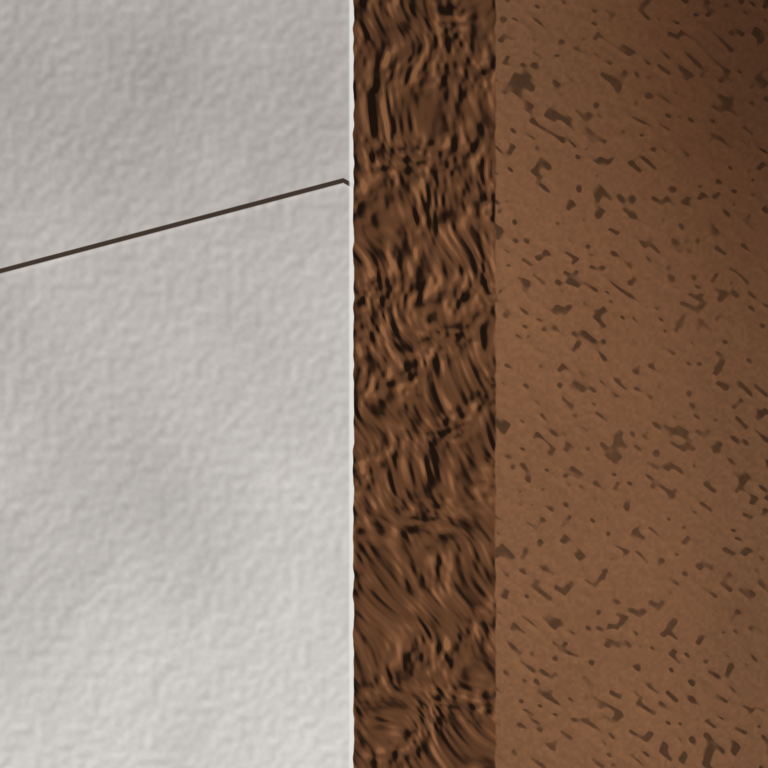
Give the GLSL for this texture, as a WebGL 1 fragment shader.

```glsl
precision highp float;
// Pale plaster with a slanted seam, beside a coarse leather strip and a smooth brown panel.

#define STRIP_LEFT 0.4605
#define STRIP_RIGHT 0.645
#define TRIM_WIDTH 0.0065
#define SEAM_START 0.647
#define SEAM_SLOPE 0.264
#define SEAM_HALF_WIDTH 0.0029
#define GRAIN_SCALE vec2(88.0, 47.0)
#define SPECK_SCALE vec2(125.0, 80.0)
#define PLASTER_GRAIN 0.060
#define LEATHER_RELIEF 1.25

uniform vec2 u_resolution;

float hash(vec2 cell) {
  vec3 v = fract(vec3(cell.xyx) * 0.1031);
  v += dot(v, v.yzx + 33.33);
  return fract((v.x + v.y) * v.z);
}

float valueNoise(vec2 p) {
  vec2 cell = floor(p);
  vec2 f = fract(p);
  f = f * f * (3.0 - 2.0 * f);
  float low = mix(hash(cell), hash(cell + vec2(1.0, 0.0)), f.x);
  float high = mix(hash(cell + vec2(0.0, 1.0)), hash(cell + vec2(1.0, 1.0)), f.x);
  return mix(low, high, f.y);
}

float fbm(vec2 p) {
  float sum = 0.0;
  float weight = 0.5;
  for (int i = 0; i < 4; i++) {
    sum += weight * valueNoise(p);
    p = mat2(1.6, 1.2, -1.2, 1.6) * p + 7.3;
    weight *= 0.5;
  }
  return sum / 0.9375;
}

// Bends the grain: leaning ridges low down, upright ones near the top.
vec2 grainSpace(vec2 p) {
  float lean = 0.75 * p.y - 0.36 * p.y * p.y;
  vec2 wobble = vec2(valueNoise(p * 17.0), valueNoise(p * 17.0 + 41.0)) - 0.5;
  return vec2(p.x + lean, p.y) + wobble * vec2(0.030, 0.045);
}

float leatherHeight(vec2 p) {
  vec2 g = grainSpace(p);
  float ridges = valueNoise(g * GRAIN_SCALE + 3.0);
  float pores = valueNoise(g * GRAIN_SCALE * 1.9 + 19.0);
  return 0.7 * ridges + 0.3 * pores;
}

vec3 plaster(vec2 p) {
  float clouds = fbm(p * vec2(5.0, 3.4) + 2.0) - 0.5;
  float lift = smoothstep(0.0, 1.0, 0.85 - 0.8 * p.y + 0.35 * p.x);
  vec3 color = mix(vec3(0.69, 0.67, 0.65), vec3(0.785, 0.77, 0.75), lift);
  color += 0.13 * clouds;
  color -= 0.035 * exp(-dot((p - vec2(0.2, 0.45)) * vec2(6.0, 5.0), (p - vec2(0.2, 0.45)) * vec2(6.0, 5.0)));

  // Trowel strokes rising to the right.
  vec2 stroke = vec2(p.x * 0.83 - p.y * 0.56, p.x * 0.56 + p.y * 0.83);
  float strokes = valueNoise(stroke * vec2(85.0, 5.0)) - 0.5;
  color += 0.030 * strokes * smoothstep(0.45, 0.7, valueNoise(p * 5.0 + 11.0));

  // Fine embossed grain.
  vec2 g = p * 105.0;
  float relief = valueNoise(g) - valueNoise(g + vec2(0.5, -0.5));
  color += PLASTER_GRAIN * relief + 0.018 * (valueNoise(p * 230.0) - 0.5);

  // Dark seam with a soft light lower lip.
  float seamY = SEAM_START + SEAM_SLOPE * p.x - 0.8 * max(p.x - 0.447, 0.0);
  float offset = (p.y - seamY) / sqrt(1.0 + SEAM_SLOPE * SEAM_SLOPE);
  float pixel = 1.0 / u_resolution.y;
  float seam = 1.0 - smoothstep(SEAM_HALF_WIDTH - pixel, SEAM_HALF_WIDTH + pixel, abs(offset));
  color += 0.045 * exp(-pow((offset + 0.006) / 0.003, 2.0));
  return mix(color, vec3(0.22, 0.175, 0.145), seam * 0.93);
}

vec3 leatherStrip(vec2 p) {
  float height = leatherHeight(p);
  float relief = height - leatherHeight(p + vec2(-0.0048, 0.0030));
  float light = clamp(0.50 + LEATHER_RELIEF * relief + 0.45 * (height - 0.5), 0.0, 1.0);
  vec3 color = mix(vec3(0.12, 0.075, 0.05), vec3(0.375, 0.245, 0.16), smoothstep(0.12, 0.55, light));
  color = mix(color, vec3(0.56, 0.38, 0.255), smoothstep(0.52, 0.98, light));
  color *= 1.0 - 0.10 * smoothstep(0.6, 1.0, p.y);
  return color * (0.86 + 0.14 * smoothstep(0.0, 0.012, p.x - STRIP_LEFT));
}

vec3 smoothPanel(vec2 p) {
  // Broad shading falls off to the upper right.
  float shade = smoothstep(0.25, 1.05, p.y) * smoothstep(0.58, 1.0, p.x);
  vec3 color = mix(vec3(0.495, 0.345, 0.24), vec3(0.345, 0.22, 0.145), shade);
  color *= 1.0 - 0.11 * smoothstep(0.82, 1.0, p.x) - 0.07 * smoothstep(0.72, 1.0, p.y);
  color *= 0.95 + 0.10 * fbm(p * 5.0 + 9.0);

  // Short slanted pits and fine tooth.
  vec2 g = vec2(p.x * 0.6 + p.y * 0.8, p.y * 0.6 - p.x * 0.8);
  g += 0.012 * (valueNoise(p * 22.0) - 0.5);
  float pits = valueNoise(g * SPECK_SCALE);
  float lit = pits - valueNoise((g + vec2(0.003, 0.0)) * SPECK_SCALE);
  float density = 0.65 + 0.35 * valueNoise(p * 9.0 + 5.0);
  color *= 1.0 - 0.40 * density * smoothstep(0.70, 0.92, pits);
  color *= 1.0 - 0.10 * lit + 0.09 * (valueNoise(p * 240.0) - 0.5);
  return color;
}

void main() {
  vec2 p = gl_FragCoord.xy / u_resolution;
  float pixel = 1.0 / u_resolution.x;
  float ragged = 0.0022 * (valueNoise(vec2(p.y * 80.0, 4.0)) - 0.5);

  vec3 color = plaster(p);
  float trim = smoothstep(-TRIM_WIDTH - pixel, -TRIM_WIDTH + 2.0 * pixel, p.x - STRIP_LEFT);
  color = mix(color, vec3(0.89, 0.885, 0.87), trim * 0.9);
  color = mix(color, leatherStrip(p), smoothstep(-pixel, pixel, p.x - STRIP_LEFT - ragged));
  color = mix(color, smoothPanel(p), smoothstep(-0.002, 0.002, p.x - STRIP_RIGHT - ragged));
  gl_FragColor = vec4(clamp(color, 0.0, 1.0), 1.0);
}
```
